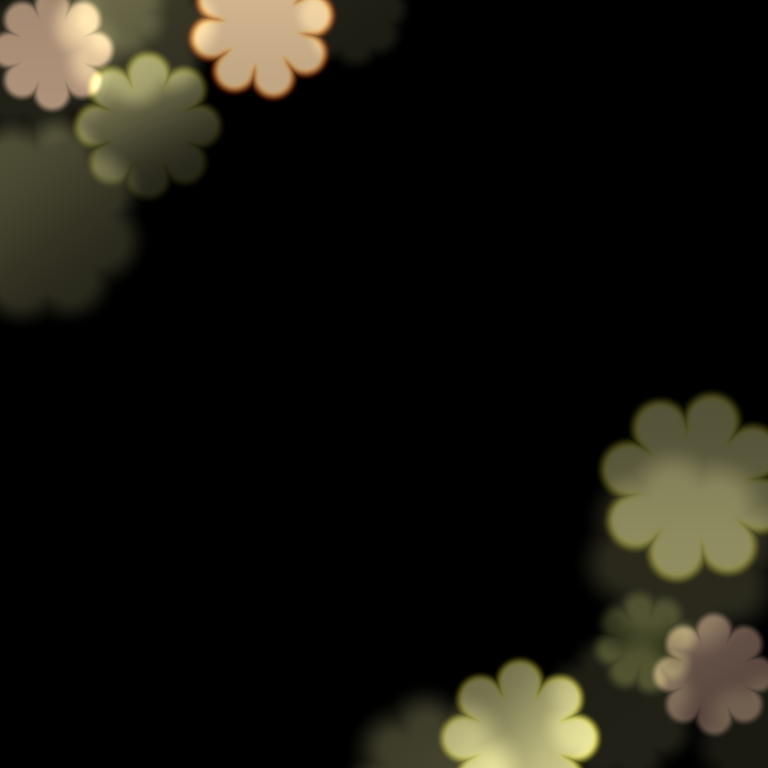
A Shadertoy shader for this background:

```glsl
const float TAU = 6.2831853;
const float PETALS = 8.0;
const vec3 OLIVE = vec3(1.0, 0.98, 0.67);
const vec3 PINK = vec3(1.0, 0.80, 0.70);
const vec3 PEACH = vec3(1.0, 0.86, 0.68);
const vec3 MOSS = vec3(0.95, 1.0, 0.52);
const vec3 NO_RIM = vec3(0.0);
const vec3 YELLOW_RIM = vec3(0.0, 0.0, 0.028);
const vec3 ORANGE_RIM = vec3(0.0, 0.02, 0.04);

// Polynomial smooth union
float smoothMin(float a, float b, float k) {
    float h = max(k - abs(a - b), 0.0) / k;
    return min(a, b) - 0.25 * h * h * k;
}

// Petal widening from the origin to a round tip on the y axis
float petalDistance(vec2 p, float reach, float tip) {
    float b = tip / reach;
    float a = sqrt(1.0 - b * b);
    float along = dot(p, vec2(b, a));
    if (along < 0.0) return length(p);
    if (along > a * reach) return length(p - vec2(0.0, reach)) - tip;
    return dot(p, vec2(a, -b));
}

// Unit flower: one petal repeated by angle, joined to a disc
float flowerDistance(vec2 p, float turn, float disc) {
    float sector = TAU / PETALS;
    float angle = atan(p.y, p.x) - radians(turn);
    angle = mod(angle + 0.5 * sector, sector) - 0.5 * sector;
    vec2 folded = length(p) * vec2(abs(sin(angle)), cos(angle));
    float petal = petalDistance(folded, 0.71, 0.264);
    return smoothMin(petal, length(p) - disc, 0.3);
}

// Soft coverage per channel; the bias keeps narrow gaps between petals faint
vec3 softCover(float d, float blur, vec3 rim) {
    return smoothstep(vec3(blur), vec3(-blur), vec3(d - 0.4 * blur) + rim);
}

// Sharp flower, shaded from start to end along a direction, with a tinted rim
vec3 flower(vec2 uv, vec2 center, float radius, float turn, float blur,
            vec3 tint, float start, float end, float direction, vec3 rim) {
    vec2 p = (uv - center) / radius;
    float heading = radians(direction);
    float ramp = dot(p, vec2(cos(heading), sin(heading)));
    float level = mix(start, end, smoothstep(-0.9, 0.9, ramp));
    return tint * level * softCover(flowerDistance(p, turn, 0.46), blur, rim);
}

// Faint flower far out of focus
vec3 haze(vec2 uv, vec2 center, float radius, float turn, float blur,
          float start, float end) {
    vec2 p = (uv - center) / radius;
    float level = mix(start, end, smoothstep(-0.9, 0.9, dot(p, vec2(0.6, -0.8))));
    return OLIVE * level * softCover(flowerDistance(p, turn, 0.74), blur, NO_RIM);
}

void mainImage(out vec4 fragColor, in vec2 fragCoord) {
    vec2 uv = fragCoord / iResolution.y;
    vec3 light = vec3(0.0);

    // Upper left haze
    light += haze(uv, vec2(0.050, 0.925), 0.096, 10.0, 0.22, 0.13, 0.13);
    light += haze(uv, vec2(0.176, 0.967), 0.096, 0.0, 0.18, 0.24, 0.20);
    light += haze(uv, vec2(0.155, 0.985), 0.050, 20.0, 0.35, 0.18, 0.16);
    light += haze(uv, vec2(0.459, 0.985), 0.065, 5.0, 0.18, 0.13, 0.11);
    light += haze(uv, vec2(0.053, 0.712), 0.123, -18.0, 0.16, 0.30, 0.16);

    // Upper left flowers
    light += flower(uv, vec2(0.068, 0.935), 0.078, 0.0, 0.08,
                    PINK, 0.55, 0.52, 90.0, NO_RIM);
    light += flower(uv, vec2(0.341, 0.965), 0.094, 13.0, 0.08,
                    PEACH, 0.76, 0.84, 90.0, ORANGE_RIM);
    light += flower(uv, vec2(0.193, 0.836), 0.094, 0.0, 0.08,
                    OLIVE, 0.47, 0.15, -65.0, YELLOW_RIM);

    // Lower right haze
    light += haze(uv, vec2(0.890, 0.280), 0.115, 10.0, 0.22, 0.16, 0.16);
    light += haze(uv, vec2(0.565, -0.010), 0.090, 10.0, 0.30, 0.24, 0.30);
    light += haze(uv, vec2(0.807, 0.075), 0.088, 20.0, 0.20, 0.12, 0.13);
    light += haze(uv, vec2(1.000, 0.030), 0.080, 0.0, 0.25, 0.10, 0.10);
    light += flower(uv, vec2(0.840, 0.163), 0.062, 10.0, 0.17,
                    MOSS, 0.16, 0.21, -110.0, NO_RIM);

    // Lower right flowers
    light += flower(uv, vec2(0.904, 0.366), 0.124, 30.0, 0.07,
                    OLIVE, 0.33, 0.40, -90.0, YELLOW_RIM);
    light += flower(uv, vec2(0.930, 0.122), 0.078, 0.0, 0.08,
                    PINK, 0.40, 0.34, -60.0, NO_RIM);
    light += flower(uv, vec2(0.677, 0.039), 0.102, 0.0, 0.07,
                    OLIVE, 0.45, 0.80, -40.0, YELLOW_RIM);

    fragColor = vec4(min(light, 1.0), 1.0);
}
```
